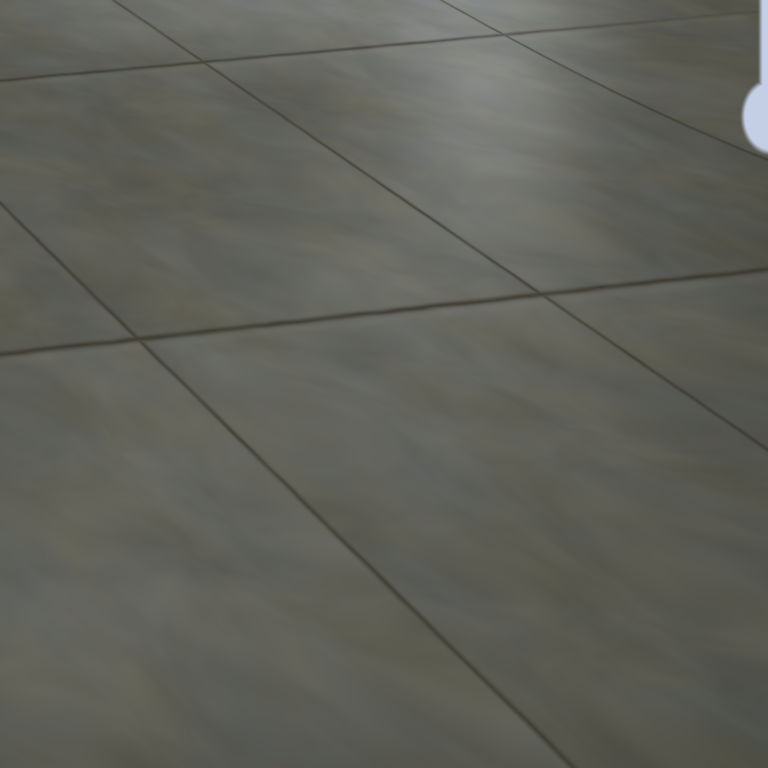
A WebGL 1 fragment shader for this texture:

```glsl
precision highp float;
// Grey stone floor tiles seen in perspective, with thin soft joints.
// Canvas points are projected to a square tile grid; layered sines give each
// tile its own smudges, soft glows add daylight, a pale cloth hangs at right.

uniform vec2 u_resolution;

// Projection: each vec3 is a line (x, y, constant) in canvas units
const vec3 HORIZON = vec3(0.03, -1.0, 1.983);
const vec3 COLUMN_ZERO = vec3(0.984, 1.0, -0.7355);
const vec3 ROW_ZERO = vec3(-0.111, 1.0, -0.5384);
const vec2 TILE_SCALE = vec2(2.413, 3.051);
const float LENS_BOW = 0.7;
const float BOW_CENTER = 0.70;

// Joints, in tile units
const vec2 JOINT_WIDTH = vec2(0.0065, 0.0080);
const vec2 JOINT_STRENGTH = vec2(0.68, 0.80);
const float JOINT_WOBBLE = 0.0005;
const float BEVEL_LIGHT = 0.014;

// Stone
const vec3 STONE = vec3(0.354, 0.356, 0.323);
const vec3 JOINT = vec3(0.215, 0.205, 0.165);
const vec3 OCHRE_SHIFT = vec3(0.0040, 0.0012, -0.0065);
const vec3 SHEEN = vec3(0.136, 0.142, 0.160);
const float MOTTLE = 0.0100;
const float BROAD_MOTTLE = 0.0100;
const float TILE_VARIATION = 0.010;
const float STREAK_ANGLE = -0.60;
const vec2 STREAK_FREQUENCY = vec2(8.5, 10.5);

// Pale cloth at the right edge: a rounded hem under a narrow strip
const vec3 CLOTH = vec3(0.77, 0.81, 0.90);
const vec2 HEM_CENTER = vec2(1.004, 0.848);
const vec2 HEM_RADIUS = vec2(0.037, 0.047);
const float STRIP_EDGE = 0.990;
const float CLOTH_SOFTNESS = 0.004;

float hash(vec2 cell) {
  return fract(sin(dot(cell, vec2(127.1, 311.7))) * 4375.85);
}

mat2 rotation(float angle) {
  float c = cos(angle), s = sin(angle);
  return mat2(c, s, -s, c);
}

// Cloudy field, roughly -1.5 to 1.5, from warped and rotated sines
float clouds(vec2 p) {
  float sum = 0.0, amplitude = 1.0;
  mat2 turn = rotation(0.9) * 1.55;
  for (int i = 0; i < 5; i++) {
    p = turn * p + 0.5 * sin(p.yx * 1.1 + float(i) * 1.7);
    sum += amplitude * sin(p.x) * sin(p.y);
    amplitude *= 0.75;
  }
  return sum;
}

float glow(vec2 p, vec2 center, vec2 radius) {
  vec2 d = (p - center) / radius;
  return exp(-dot(d, d));
}

void main() {
  vec2 uv = gl_FragCoord.xy / u_resolution;
  vec3 p = vec3(uv, 1.0);

  // Floor coordinates and tile index
  float depth = dot(p, HORIZON);
  vec2 grid = TILE_SCALE * vec2(dot(p, COLUMN_ZERO), dot(p, ROW_ZERO)) / depth;
  float bow = uv.x - BOW_CENTER;
  grid.x += max(grid.x - 1.0, 0.0) * (0.01 - LENS_BOW * bow * bow);
  vec2 tile = floor(grid);
  float seed = hash(tile + 3.0);

  // Smudged stone with faint ochre patches
  vec2 streak = rotation(-STREAK_ANGLE) * grid * STREAK_FREQUENCY;
  streak += 17.0 * vec2(seed, hash(tile + 9.0));
  float mottle = clouds(streak);
  float broad = clouds(streak * 0.35 + 2.1);
  float ochre = clouds(streak * 0.7 + 5.3);
  vec3 color = STONE + MOTTLE * mottle + BROAD_MOTTLE * broad;
  color += OCHRE_SHIFT * ochre + TILE_VARIATION * (seed - 0.5);

  // Daylight sheen and shaded right side
  float sheen = glow(uv, vec2(0.63, 0.92), vec2(0.14, 0.21));
  sheen += 0.80 * glow(uv, vec2(0.32, 1.03), vec2(0.32, 0.11));
  sheen += 0.34 * glow(uv, vec2(0.54, 0.60), vec2(0.32, 0.26));
  sheen += 0.16 * glow(uv, vec2(0.18, 0.24), vec2(0.25, 0.25));
  color += SHEEN * sheen;
  color -= 0.028 * smoothstep(0.65, 1.0, uv.x);
  color -= 0.015 * smoothstep(0.15, 0.0, uv.y);

  // Joints: soft lines at the nearest grid line of each family
  vec2 toLine = fract(grid + 0.5) - 0.5;
  toLine += JOINT_WOBBLE * sin(grid.yx * 47.0 + 2.0 * sin(grid.yx * 19.0));
  vec2 pixel = TILE_SCALE * vec2(1.4, 1.0) / (depth * u_resolution.y);
  vec2 across = toLine / max(JOINT_WIDTH, 0.8 * pixel);
  vec2 line = JOINT_STRENGTH * exp(-across * across);

  // Far joints fade, most of all the cross joint toward the right
  float far = smoothstep(0.75, 1.0, uv.y);
  line.x *= 1.0 - 0.20 * far;
  line.y *= 1.0 - far * (0.25 + 0.50 * smoothstep(0.55, 0.95, uv.x));
  line *= 0.90 + 0.10 * sin(grid.yx * 23.0 + 3.0 * broad);

  // Faint light on the edge below each cross joint
  color += BEVEL_LIGHT * glow(toLine, vec2(toLine.x, -0.022), vec2(0.012));
  color = mix(color, JOINT, max(line.x, line.y));

  // Cloth: inside distance of the hem joined with the strip above it
  float hem = (1.0 - length((uv - HEM_CENTER) / HEM_RADIUS)) * HEM_RADIUS.x;
  float cloth = max(hem, min(uv.x - STRIP_EDGE, uv.y - HEM_CENTER.y));
  float cover = smoothstep(-CLOTH_SOFTNESS, CLOTH_SOFTNESS, cloth);
  gl_FragColor = vec4(mix(color, CLOTH, cover), 1.0);
}
```
